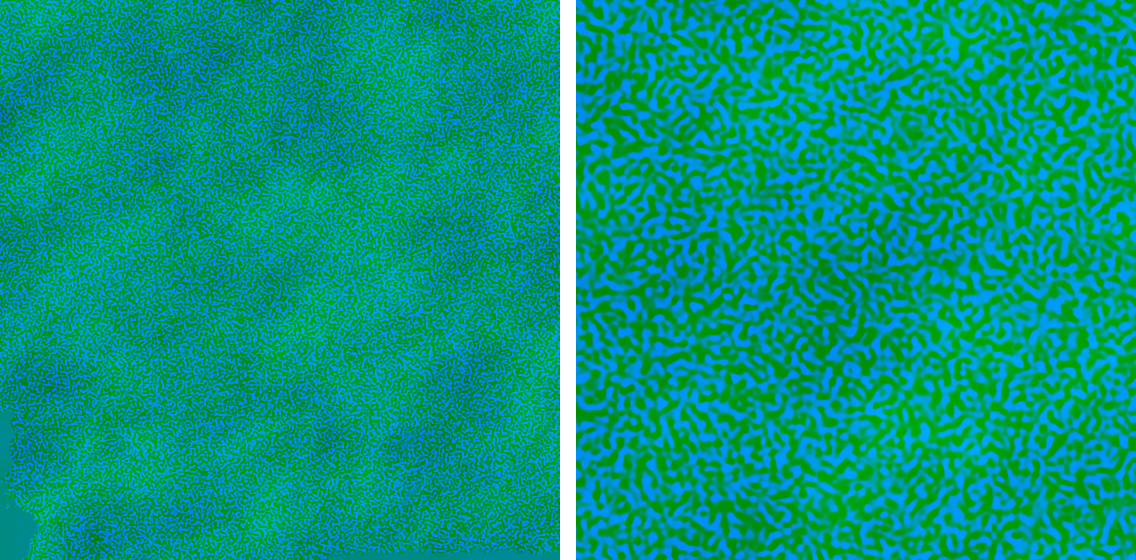
Left: the whole. Right: its middle third, enlarged.
Write a Shadertoy shader that draws this texture.

```glsl
#define GRAIN_FREQ 124.0   // grain periods across the canvas
#define GRAIN_SPREAD 0.97  // standard deviation of the wavelet sum
#define GRAIN_CONTRAST 2.5
#define WAVELETS 3         // wavelets per cell
#define CLUMP_FREQ 30.0
#define CLUMP_DEPTH 0.7
#define CLOUD_FREQ 9.0
#define CLOUD_DEPTH 0.24
#define GREEN_LEVEL 0.58
#define CALM_COLOR vec2(0.54, 0.53)
#define STREAK_FREQ vec2(15.0, 55.0)

const float TAU = 6.2831853;

// Integer hash: three values in 0..1 per cell and layer
vec3 hash3(vec2 cell, int layer) {
    uvec3 v = uvec3(ivec3(ivec2(cell), layer)) * 1664525u + 1013904223u;
    v.x += v.y * v.z; v.y += v.z * v.x; v.z += v.x * v.y;
    v ^= v >> 16u;
    v.x += v.y * v.z; v.y += v.z * v.x; v.z += v.x * v.y;
    return vec3(v >> 8u) / 16777216.0;
}

float valueNoise(vec2 p, int layer) {
    vec2 cell = floor(p), f = fract(p);
    f = f * f * (3.0 - 2.0 * f);
    float low = mix(hash3(cell, layer).x, hash3(cell + vec2(1, 0), layer).x, f.x);
    float high = mix(hash3(cell + vec2(0, 1), layer).x, hash3(cell + vec2(1, 1), layer).x, f.x);
    return mix(low, high, f.y);
}

float cloudNoise(vec2 p, int layer) {
    float sum = 0.0, weight = 0.5;
    for (int i = 0; i < 4; i++) {
        sum += weight * (valueNoise(p, layer + i) - 0.5);
        p = mat2(0.8, 0.6, -0.6, 0.8) * p * 2.03 + 5.7;
        weight *= 0.6;
    }
    return sum;
}

// Randomly turned wavelets of mixed pitch add up to a fine, broken labyrinth
float labyrinth(vec2 p) {
    vec2 home = floor(p);
    float sum = 0.0;
    for (int y = -1; y <= 1; y++)
    for (int x = -1; x <= 1; x++)
    for (int k = 0; k < WAVELETS; k++) {
        vec2 cell = home + vec2(x, y);
        vec3 seed = hash3(cell, k), wave = hash3(cell, k + 10);
        vec2 d = p - cell - seed.xy;
        float window = max(1.0 - dot(d, d), 0.0);
        float angle = TAU * seed.z;
        float pitch = TAU * mix(0.6, 1.3, wave.y);
        sum += window * window * cos(pitch * dot(d, vec2(cos(angle), sin(angle))) + TAU * wave.x);
    }
    return sum / GRAIN_SPREAD;
}

// Flat areas: lower left corner, tapering left rim and bottom rim
float calmMask(vec2 p) {
    float wobble = valueNoise(p * 30.0, 30) - 0.5 + 0.7 * (valueNoise(p * 85.0, 31) - 0.5);
    float corner = (length((p - vec2(0.0, 0.045)) / vec2(0.065, 0.05)) - 1.0) * 0.055;
    float leftRim = max(p.x - 0.016, p.y - 0.25);
    float bottomRim = max(p.y - 0.012, 0.58 - p.x);
    float d = min(corner + 0.016 * wobble, min(leftRim + 0.035 * wobble, bottomRim + 0.014 * wobble));
    return 1.0 - smoothstep(-0.004, 0.004, d);
}

void mainImage(out vec4 fragColor, in vec2 fragCoord) {
    vec2 p = fragCoord / iResolution.y;
    vec2 diagonal = vec2(p.x + p.y, p.y - p.x) * 0.7071;

    // Fine grain, gathered into loose blue and green clumps
    float grain = labyrinth(p * GRAIN_FREQ) + CLUMP_DEPTH * cloudNoise(p * CLUMP_FREQ, 50) - 0.05;
    float blue = 1.0 / (1.0 + exp(-GRAIN_CONTRAST * grain));

    // Soft diagonal clouds of brightness
    float green = GREEN_LEVEL + CLOUD_DEPTH * cloudNoise(diagonal * CLOUD_FREQ * vec2(0.8, 1.2), 20);
    vec2 color = vec2(green, blue);

    // Sparse smeared streaks toward the lower right
    float region = smoothstep(0.6, 0.8, p.x) * (1.0 - smoothstep(0.12, 0.36, p.y));
    float streak = region * smoothstep(0.8, 0.9, valueNoise(diagonal * STREAK_FREQ, 40));
    float smear = smoothstep(0.3, 0.7, valueNoise(diagonal * STREAK_FREQ * 1.3, 41));
    color = mix(color, vec2(0.53, mix(0.15, 0.75, smear)), streak * 0.8);

    // Calm areas with a faint tint drift
    vec2 calm = CALM_COLOR + vec2(0.0, 0.14) * (valueNoise(p * 14.0, 42) - 0.5);
    color = mix(color, calm, calmMask(p));

    fragColor = vec4(0.0, clamp(color, 0.0, 1.0), 1.0);
}
```
